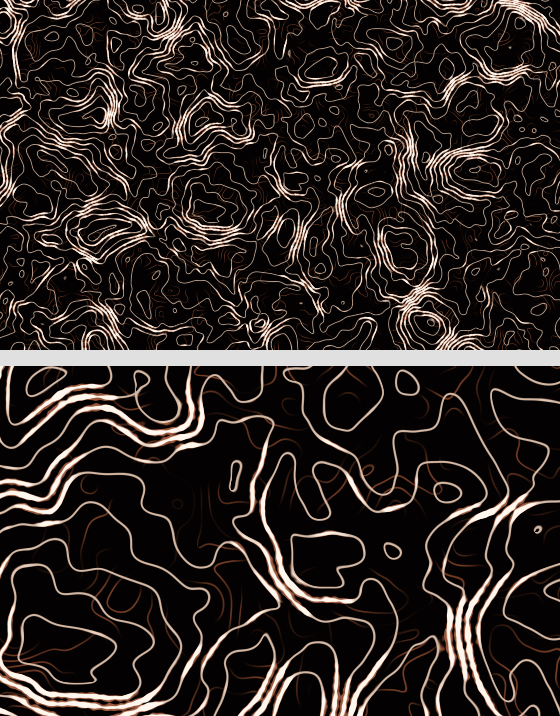
Top: the whole. Bottom: its middle third, enlarged.
Give the GLSL for this background, as a Shadertoy shader.

```glsl
vec2 hash2(vec2 cell) {
    vec3 q = fract(cell.xyx * vec3(0.1031, 0.1030, 0.0973));
    q += dot(q, q.yzx + 33.33);
    return fract((q.xx + q.yz) * q.zy);
}

float cornerSlope(vec2 cell, vec2 corner, vec2 f) {
    return dot(hash2(cell + corner + 71.0) * 2.0 - 1.0, f - corner);
}

float gradientNoise(vec2 p) {
    vec2 cell = floor(p), f = p - cell;
    vec2 u = f * f * f * (f * (f * 6.0 - 15.0) + 10.0);
    vec2 e = vec2(1.0, 0.0);
    return mix(mix(cornerSlope(cell, e.yy, f), cornerSlope(cell, e.xy, f), u.x),
               mix(cornerSlope(cell, e.yx, f), cornerSlope(cell, e.xx, f), u.x), u.y);
}

mat2 rotation(float angle) {
    float c = cos(angle), s = sin(angle);
    return mat2(c, s, -s, c);
}

// Terrain height, counted in contour levels
float terrain(vec2 p) {
    p += 0.055 * vec2(gradientNoise(p * 6.0 + 13.0), gradientNoise(p * 6.0 + 47.0));
    float height = gradientNoise(rotation(0.5) * p * 4.0 + 5.0);
    height += 0.42 * gradientNoise(rotation(1.3) * p * 9.5 + 21.0);
    height += 0.15 * gradientNoise(rotation(2.2) * p * 23.0 + 60.0);
    return 10.5 * height;
}

// Finer field whose level lines form the curled hairs
float curls(vec2 p) {
    return 6.0 * gradientNoise(rotation(0.9) * p * 11.0 + 90.0)
         + 2.0 * gradientNoise(rotation(1.9) * p * 27.0 + 33.0);
}

// Distance to the nearest level line, from height and slope
float levelDistance(float height, float slope) {
    return abs(fract(height) - 0.5) / max(slope, 1.0);
}

float stroke(float dist, float halfWidth, float softness) {
    return smoothstep(-0.5, 0.5, (halfWidth - dist) / softness);
}

void mainImage(out vec4 fragColor, in vec2 fragCoord) {
    vec2 p = fragCoord / iResolution.y;
    float pixel = 1.0 / iResolution.y;
    vec2 e = vec2(0.002, 0.0);

    float height = terrain(p);
    float slope = length(vec2(terrain(p + e.xy), terrain(p + e.yx)) - height) / e.x;
    float contour = levelDistance(height, slope);
    float steep = smoothstep(50.0, 105.0, slope);

    float curl = curls(p);
    float curlSlope = length(vec2(curls(p + e.xy), curls(p + e.yx)) - curl) / e.x;

    vec3 color = vec3(0.012, 0.004, 0.003);

    // Faint broken hairs between the contours
    float patches = smoothstep(-0.1, 0.3, gradientNoise(p * 17.0 + 8.0));
    float hair = stroke(levelDistance(curl, curlSlope), 0.0008, pixel * 1.4);
    color += vec3(0.44, 0.23, 0.14) * hair * patches * (1.0 - 0.6 * steep);

    // Ragged copper rim where the slope is steep
    float grain = gradientNoise(p * 150.0);
    float bead = gradientNoise(p * 60.0 + 17.0);
    float rimWidth = 0.0013 + steep * (0.0022 + 0.0030 * grain);
    float rim = stroke(contour, rimWidth, pixel * 1.5);
    color = mix(color, vec3(0.60, 0.34, 0.23), rim * smoothstep(0.0, 0.3, steep));

    // Pale contour, swelling into bright beads
    float lineWidth = 0.0010 + steep * (0.0013 + 0.0035 * bead + 0.0015 * grain);
    float line = stroke(contour, max(lineWidth, 0.0008), pixel * 1.5);
    vec3 ink = mix(vec3(0.83, 0.72, 0.64), vec3(1.0, 0.97, 0.93), smoothstep(0.0, 0.4, steep));
    color = mix(color, ink, line);

    fragColor = vec4(color, 1.0);
}
```
